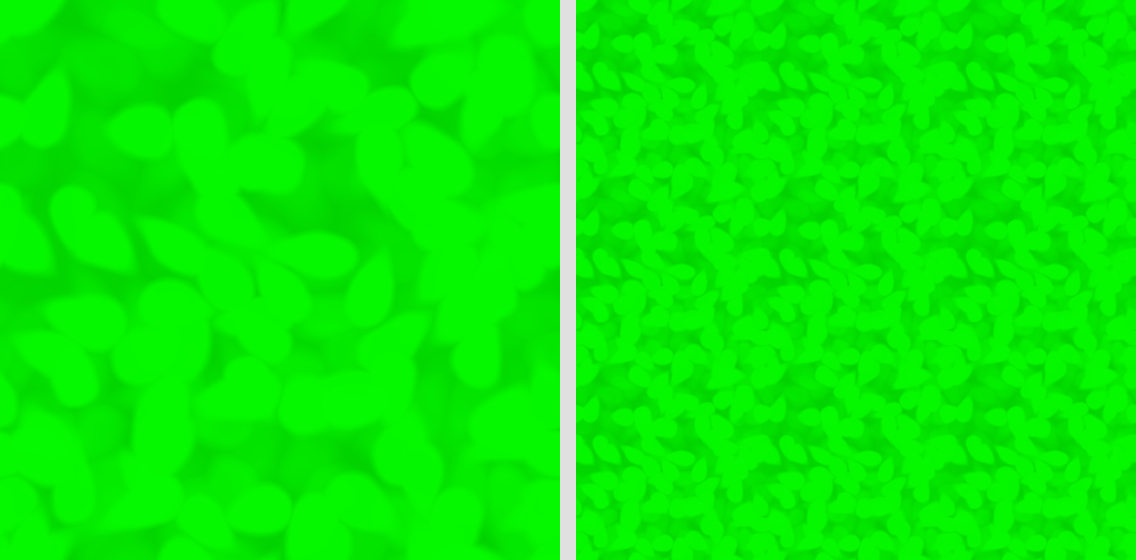
Left, the tile; right, the same tile 3 across and 3 down.
A Shadertoy shader for this texture:

```glsl
vec3 hash3(vec2 cell, float seed) {
    vec3 h = fract(vec3(cell.xyx + seed * 7.3) * vec3(0.1031, 0.1030, 0.0973));
    h += dot(h, h.yxz + 33.33);
    return fract((h.xxy + h.yzz) * h.zyx);
}

vec2 gradientAt(vec2 cell, float period) {
    float angle = 6.2832 * hash3(mod(cell, period), period).x;
    return vec2(cos(angle), sin(angle));
}

// Gradient noise that wraps after a whole number of cells
float wrapNoise(vec2 uv, float period) {
    vec2 p = uv * period, i = floor(p), f = p - i;
    vec2 s = f * f * f * (f * (f * 6.0 - 15.0) + 10.0);
    vec2 e = vec2(1.0, 0.0);
    float bottom = mix(dot(gradientAt(i, period), f),
                       dot(gradientAt(i + e.xy, period), f - e.xy), s.x);
    float top = mix(dot(gradientAt(i + e.yx, period), f - e.yx),
                    dot(gradientAt(i + e.xx, period), f - e.xx), s.x);
    return mix(bottom, top, s.y);
}

// Egg-shaped leaf with a narrow, more blurred tip
float leaf(vec2 q, vec2 halfSize, float softness) {
    float along = clamp(q.x / halfSize.x, -1.3, 1.3);
    float taper = 1.0 - 0.4 * along;
    float d = length(q / vec2(halfSize.x, halfSize.y * taper)) - 1.0;
    float blur = softness * (1.0 + 0.5 * along);
    return 1.0 - smoothstep(-blur, blur, d);
}

// Two scattered leaves per cell on a wrapping grid
float leafLayer(vec2 uv, float seed, float presence, float softness, float faintest, float strongest) {
    const float cells = 8.0;
    vec2 base = floor(uv * cells);
    float cover = 0.0;
    for (int y = -1; y <= 1; y++)
    for (int x = -1; x <= 1; x++)
    for (int k = 0; k < 2; k++) {
        vec2 cell = base + vec2(x, y);
        vec2 id = mod(cell, cells);
        vec3 place = hash3(id, seed + float(k));
        vec3 form = hash3(id, seed + float(k) + 5.0);
        float cluster = 0.5 * wrapNoise((id + 0.5) / cells, 3.0);
        if (form.z > presence + cluster) continue;

        float angle = 6.2832 * place.z;
        vec2 axis = vec2(cos(angle), sin(angle));
        vec2 q = uv - (cell + place.xy) / cells;
        q = vec2(dot(q, axis), dot(q, vec2(-axis.y, axis.x)));
        vec2 halfSize = vec2(mix(0.06, 0.085, form.x), mix(0.036, 0.05, form.y));
        float strength = mix(faintest, strongest, fract(form.x * 7.0 + form.y));
        cover = max(cover, strength * leaf(q, halfSize, softness));
    }
    return cover;
}

void mainImage(out vec4 fragColor, in vec2 fragCoord) {
    vec2 uv = fragCoord / iResolution.xy;

    // Slightly uneven outlines
    vec2 warped = uv + 0.008 * vec2(wrapNoise(uv, 14.0), wrapNoise(uv + 0.37, 13.0));

    // Dim haze and faint leaves behind the bright ones
    float haze = 0.08 + 0.2 * wrapNoise(uv, 9.0) + 0.12 * wrapNoise(uv, 21.0);
    float faint = leafLayer(warped, 20.0, 0.85, 0.5, 0.2, 0.65);
    float bright = leafLayer(warped, 3.0, 0.64, 0.22, 0.93, 1.0);
    float light = mix(clamp(haze + faint, 0.0, 0.9), 1.0, bright);

    vec3 shade = vec3(0.005, 0.825, 0.0);
    vec3 lime = vec3(0.02, 0.975, 0.0);
    fragColor = vec4(mix(shade, lime, light), 1.0);
}
```
